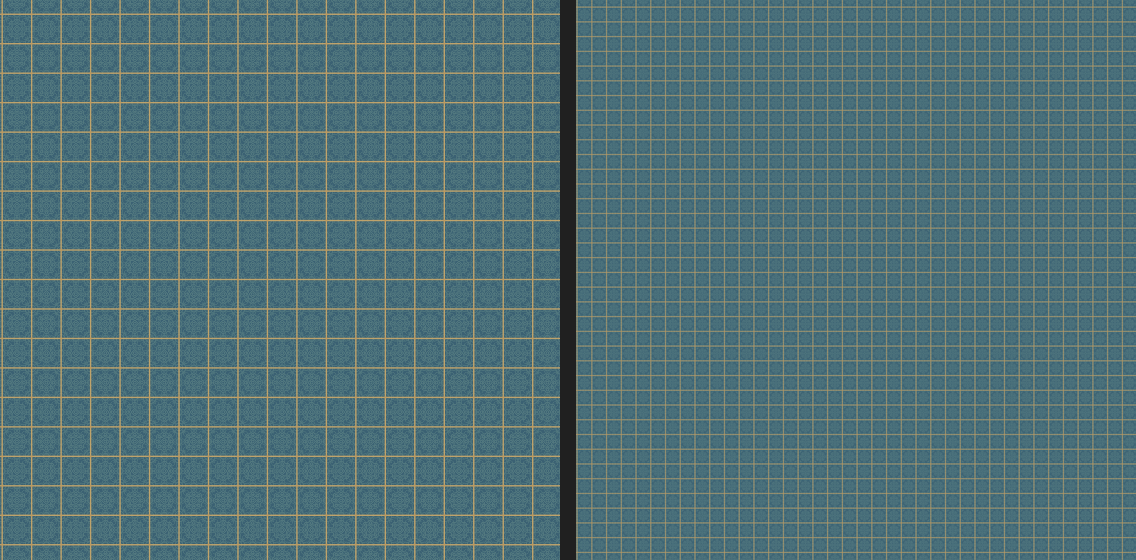
Left, the tile; right, the same tile 2 across and 2 down.
Reproduce this pattern procedurally as a WebGL 1 fragment shader.

```glsl
precision highp float;
// Gold square grid over teal cells, each filled with a fine mirrored rosette tracery.

uniform vec2 u_resolution;

const float REPEATS = 19.0;                    // cells across and down
const vec2 GRID_PHASE = vec2(0.074, 0.517);    // grid offset, in cells
const float GRID_HALF_WIDTH = 0.024;           // all lengths below are in cells
const float STROKE_HALF_WIDTH = 0.011;
const float KNOT_RADIUS = 0.048;
const float VINE_FREQUENCY = 9.0;
const float VINE_STRENGTH = 0.75;
const vec3 TEAL = vec3(0.230, 0.382, 0.450);
const vec3 TRACERY = vec3(0.370, 0.520, 0.525);
const vec3 GOLD = vec3(0.750, 0.640, 0.420);
const vec3 KNOT = vec3(0.740, 0.600, 0.370);

// Share of a pixel covered by a line, from the distance to its centre.
float lineCoverage(float dist, float halfWidth, float pixel) {
  float upper = min(dist + 0.5 * pixel, halfWidth);
  float lower = max(dist - 0.5 * pixel, -halfWidth);
  return clamp((upper - lower) / pixel, 0.0, 1.0);
}

vec2 hashGradient(vec2 lattice) {
  float h = fract(sin(dot(lattice, vec2(127.1, 311.7))) * 437.585);
  return vec2(cos(6.2832 * h), sin(6.2832 * h));
}

float gradientNoise(vec2 p) {
  vec2 i = floor(p);
  vec2 f = p - i;
  vec2 u = f * f * f * (f * (f * 6.0 - 15.0) + 10.0);
  float a = dot(hashGradient(i), f);
  float b = dot(hashGradient(i + vec2(1.0, 0.0)), f - vec2(1.0, 0.0));
  float c = dot(hashGradient(i + vec2(0.0, 1.0)), f - vec2(0.0, 1.0));
  float d = dot(hashGradient(i + 1.0), f - 1.0);
  return mix(mix(a, b, u.x), mix(c, d, u.x), u.y);
}

float ring(vec2 p, vec2 centre, float radius) {
  return abs(length(p - centre) - radius);
}

// Distance to the drawn ornament; q is folded so that q.x >= q.y >= 0.
float ornamentDistance(vec2 q) {
  float r = length(q);
  float lobes = cos(8.0 * atan(q.y, q.x + 0.0001));

  // Centre: eyelet inside a diamond
  float d = min(abs(r - 0.045), abs(q.x + q.y - 0.125) * 0.707);

  // Scalloped rings with eight petals between them
  d = min(d, abs(r - 0.170 - 0.015 * lobes));
  d = min(d, abs(r - 0.310 - 0.022 * lobes));
  d = min(d, ring(q, vec2(0.240, 0.0), 0.040));
  d = min(d, ring(q, vec2(0.170), 0.040));

  // Arcs around the corners and the middles of the sides
  d = min(d, ring(q, vec2(0.5), 0.130));
  d = min(d, ring(q, vec2(0.5), 0.220));
  return min(d, ring(q, vec2(0.5, 0.0), 0.100));
}

void main() {
  vec2 uv = gl_FragCoord.xy / u_resolution;
  float pixel = REPEATS / min(u_resolution.x, u_resolution.y);
  vec2 cell = abs(fract(uv * REPEATS - GRID_PHASE) - 0.5);
  vec2 folded = vec2(max(cell.x, cell.y), min(cell.x, cell.y));

  // Ornament, with winding vines in the spaces outside the centre
  float ornament = lineCoverage(ornamentDistance(folded), STROKE_HALF_WIDTH, pixel);
  float vineField = gradientNoise(folded * VINE_FREQUENCY + 3.3);
  float vine = lineCoverage(abs(vineField) / VINE_FREQUENCY, STROKE_HALF_WIDTH, pixel);
  vine *= VINE_STRENGTH * smoothstep(0.10, 0.18, length(folded));
  vec3 color = mix(TEAL, TRACERY, max(ornament, vine));

  // Grid lines and the small diamond knots where they cross
  vec2 edge = 0.5 - cell;
  float vertical = lineCoverage(edge.x, GRID_HALF_WIDTH, pixel);
  float horizontal = lineCoverage(edge.y, GRID_HALF_WIDTH, pixel);
  color = mix(color, GOLD, max(vertical, horizontal));
  float knotDistance = (edge.x + edge.y - KNOT_RADIUS) * 0.707;
  color = mix(color, KNOT, clamp(0.5 - knotDistance / pixel, 0.0, 1.0));

  gl_FragColor = vec4(color, 1.0);
}
```
